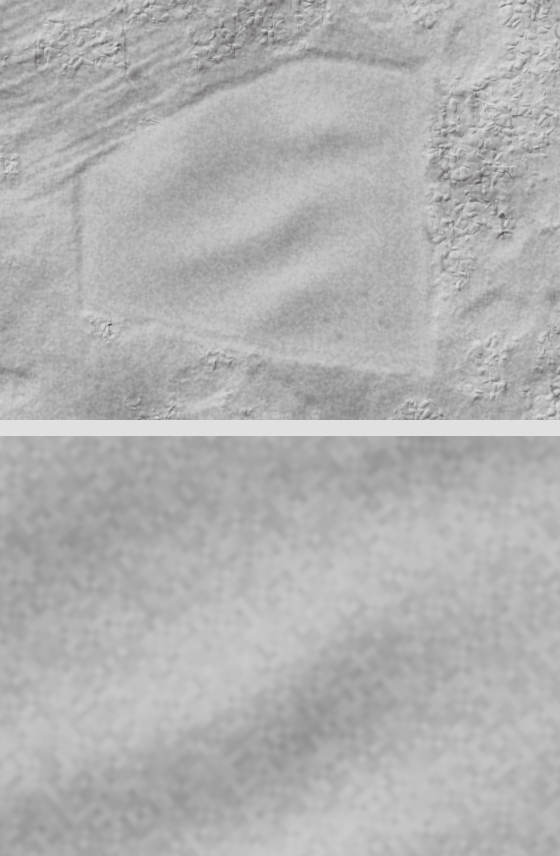
Top, the full canvas; bottom, a detail of the centre.
Reproduce this texture procedurally as a Shadertoy shader.

```glsl
// Pale grey sand: a smoothed, gently modelled slab amid trampled, crumbly ground.
#define BASE_TONE 0.70
#define RELIEF 0.25
#define LIGHT_STEP vec2(-0.0020, 0.0034)
#define GRAIN 0.085
#define GRAIN_SCALE 165.0
#define ROUGHNESS 0.024
#define CLOD_SCALE 62.0
#define PRINT_SCALE 4.6
#define CRACK_DARKNESS 0.18
#define DRIFT_CONTRAST 0.072

float hash(vec2 p) { return fract(sin(dot(p, vec2(127.1, 311.7))) * 43758.545); }
vec2 hash2(vec2 p) { return vec2(hash(p), hash(p + 37.3)); }

float noise(vec2 p) {
    vec2 i = floor(p), f = fract(p);
    f = f * f * (3.0 - 2.0 * f);
    return mix(mix(hash(i), hash(i + vec2(1, 0)), f.x),
               mix(hash(i + vec2(0, 1)), hash(i + 1.0), f.x), f.y);
}
vec2 rotate(vec2 p, float a) {
    float c = cos(a), s = sin(a);
    return vec2(c * p.x + s * p.y, c * p.y - s * p.x);
}
float fbm(vec2 p) {
    float sum = 0.0, amp = 0.5;
    for (int i = 0; i < 5; i++, amp *= 0.5) {
        sum += amp * noise(p);
        p = rotate(p, 0.6) * 2.03 + 7.1;
    }
    return sum;
}
// Signed distance to the wavering slab outline
float slabDistance(vec2 p) {
    const vec2 corner[8] = vec2[8](vec2(0.20, 0.27), vec2(0.57, 0.185), vec2(1.02, 0.125),
        vec2(1.0, 0.82), vec2(0.92, 0.835), vec2(0.73, 0.86), vec2(0.52, 0.78), vec2(0.20, 0.59));
    float d = 1e3, side = 1.0;
    for (int i = 0; i < 8; i++) {
        vec2 a = corner[i], edge = corner[(i + 1) % 8] - a, w = p - a;
        d = min(d, length(w - edge * clamp(dot(w, edge) / dot(edge, edge), 0.0, 1.0)));
        if (edge.x * w.y - edge.y * w.x < 0.0) side = -1.0;
    }
    return 0.03 * (fbm(p * 10.0) - 0.5) - side * d;
}
// Soft oval patch
float drift(vec2 p, vec2 centre, float angle, vec2 size) {
    vec2 q = rotate(p - centre, angle) / size;
    return exp(-dot(q, q));
}
// Shallow, worn footprints
float prints(vec2 p) {
    vec2 g = p * PRINT_SCALE + 0.35 * vec2(fbm(p * 9.0), fbm(p * 9.0 + 50.0)), cell = floor(g);
    float h = 0.0;
    for (int k = 0; k < 9; k++) {
        vec2 id = cell + vec2(k % 3 - 1, k / 3 - 1), rnd = hash2(id);
        vec2 q = rotate(g - id - 0.2 - 0.6 * rnd, 6.3 * rnd.y);
        float r = length(q / vec2(0.46, 0.24 + 0.12 * rnd.x));
        h -= 0.009 * smoothstep(1.1, 0.5, r) * step(hash(id + 9.0), 0.75);
    }
    return h;
}
// Scattered crumbs of mixed size
float clods(vec2 p) {
    vec2 g = p * CLOD_SCALE + 1.2 * vec2(noise(p * 50.0), noise(p * 50.0 + 9.0)), cell = floor(g);
    float h = 0.0;
    for (int k = 0; k < 9; k++) {
        vec2 id = cell + vec2(k % 3 - 1, k / 3 - 1), q = g - id - hash2(id);
        float radius = 0.2 + 0.6 * hash(id + 5.0);
        h = max(h, radius * (1.0 - dot(q, q) / (radius * radius)) * step(hash(id + 2.0), 0.6));
    }
    return 0.006 * h;
}
// Broken ground, mostly at the right and top right
float crumbly(vec2 p) {
    float place = 0.09 * smoothstep(0.9, 1.2, p.x) + 0.06 * smoothstep(0.3, 0.0, p.y);
    return smoothstep(0.50, 0.66, fbm(p * 8.0 + 3.0) + place);
}
float height(vec2 p) {
    float d = slabDistance(p), outside = smoothstep(-0.01, 0.03, d);
    float h = ROUGHNESS * mix(0.34, 1.1, outside) * fbm(p * 7.0);
    h += 0.0045 * smoothstep(0.012, -0.012, d) * (1.0 - 0.6 * smoothstep(0.9, 1.0, p.x));
    vec2 q = rotate(p, 0.45);
    float raked = smoothstep(0.75, 0.5, p.x) * smoothstep(0.45, 0.6, p.y);
    h += outside * raked * 0.004 * noise(vec2(q.x * 5.0, q.y * 70.0 + 3.0 * fbm(p * 8.0)));
    float lumps = abs(noise(p * 24.0) - 0.5) + 0.5 * abs(noise(p * 51.0) - 0.5);
    return h + outside * (prints(p) + (clods(p) + 0.012 * lumps) * crumbly(p));
}
// Broad light and shade of the modelled hollows
float slabDrifts(vec2 p) {
    p += 0.09 * (vec2(fbm(p * 5.0), fbm(p * 5.0 + 20.0)) - 0.5);
    float t = drift(p, vec2(0.73, 0.73), 0.2, vec2(0.10, 0.07));
    t += 0.9 * drift(p, vec2(0.34, 0.58), 0.9, vec2(0.17, 0.06));
    t += 1.1 * drift(p, vec2(0.66, 0.49), 0.45, vec2(0.25, 0.05));
    t += 1.1 * drift(p, vec2(0.67, 0.32), 0.45, vec2(0.22, 0.045));
    t -= 1.1 * drift(p, vec2(0.77, 0.64), 0.1, vec2(0.13, 0.035));
    t -= drift(p, vec2(0.47, 0.58), 0.5, vec2(0.18, 0.06));
    t -= 1.3 * drift(p, vec2(0.70, 0.44), 0.6, vec2(0.13, 0.045));
    t -= drift(p, vec2(0.50, 0.345), 0.25, vec2(0.13, 0.035));
    return t - drift(p, vec2(0.70, 0.245), 0.3, vec2(0.17, 0.04));
}
void mainImage(out vec4 fragColor, in vec2 fragCoord) {
    vec2 p = fragCoord / iResolution.y;
    float d = slabDistance(p), outside = smoothstep(-0.01, 0.03, d);
    // Broad tone, slab rim and raking light
    float tone = BASE_TONE + DRIFT_CONTRAST * slabDrifts(p) * (1.0 - outside);
    tone += 0.035 * exp(-pow((d + 0.015) / 0.02, 2.0));
    tone += outside * (0.24 * (fbm(p * 3.5 + 11.0) - 0.47) - 0.05 * smoothstep(0.22, 0.08, p.y));
    tone += RELIEF * (height(p) - height(p + LIGHT_STEP)) / length(LIGHT_STEP);
    // Cracks and deep holes
    float vein = abs(noise(rotate(p, 0.5) * vec2(17.0, 9.0) + 2.0 * fbm(p * 12.0)) - 0.5);
    float crack = smoothstep(0.05, 0.01, vein) * outside * crumbly(p) * noise(p * 13.0 + 4.0);
    float hole = drift(p, vec2(0.34, 0.81), -0.6, vec2(0.035, 0.014))
               + drift(p, vec2(1.025, 0.43), -1.2, vec2(0.03, 0.009))
               + drift(p, vec2(1.32, 0.30), 1.3, vec2(0.04, 0.018));
    tone -= CRACK_DARKNESS * (crack + hole * smoothstep(0.25, 0.6, fbm(p * 30.0)));
    // Damp spots near the lower right of the slab
    for (int i = 0; i < 7; i++) {
        vec2 spot = vec2(0.77, 0.17) + vec2(0.20, 0.13) * hash2(vec2(i, 3));
        tone -= 0.06 * smoothstep(0.010, 0.005, length(p - spot));
    }
    // Fine grain, softened highlights, faintly warm shadows
    tone += GRAIN * (noise(rotate(p, 0.7) * GRAIN_SCALE) - 0.5);
    tone = clamp(tone - 0.4 * max(tone - 0.75, 0.0), 0.36, 0.84);
    float shadow = smoothstep(0.66, 0.42, tone);
    fragColor = vec4(vec3(tone) - 0.02 * shadow * vec3(0.0, 1.0, 0.6), 1.0);
}
```
